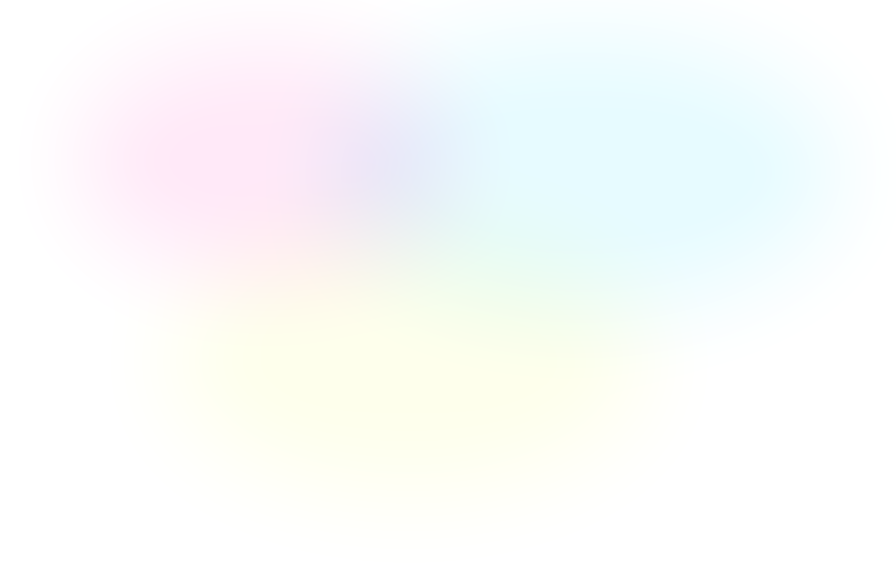
Give the GLSL for this background, as a Shadertoy shader.

```glsl
#define DESIGN_ASPECT 1.533
#define SOFTNESS 0.15
#define PINK   vec3(1.000, 0.915, 0.972)
#define CYAN   vec3(0.906, 0.985, 1.000)
#define YELLOW vec3(0.997, 1.000, 0.927)

// Approximate signed distance to an axis-aligned ellipse
float ellipseDistance(vec2 p, vec2 radii) {
    float scaled = length(p / radii);
    float slope = length(p / (radii * radii));
    return scaled * (scaled - 1.0) / max(slope, 1e-4);
}

// Transmitted light of one blurred ellipse: its tint inside, white outside
vec3 softGlow(vec2 p, vec2 center, vec2 radii, vec3 tint) {
    float d = ellipseDistance(p - center, radii);
    float coverage = 1.0 - smoothstep(-SOFTNESS, SOFTNESS, d);
    return mix(vec3(1.0), tint, coverage);
}

void mainImage(out vec4 fragColor, in vec2 fragCoord) {
    // Layout in units of the canvas height
    vec2 p = fragCoord / iResolution.xy * vec2(DESIGN_ASPECT, 1.0);

    // Multiplied tints give lavender and mint where the glows overlap
    vec3 color = softGlow(p, vec2(0.455, 0.725), vec2(0.300, 0.195), PINK);
    color *= softGlow(p, vec2(0.998, 0.705), vec2(0.419, 0.236), CYAN);
    color *= softGlow(p, vec2(0.700, 0.381), vec2(0.390, 0.224), YELLOW);

    fragColor = vec4(color, 1.0);
}
```
